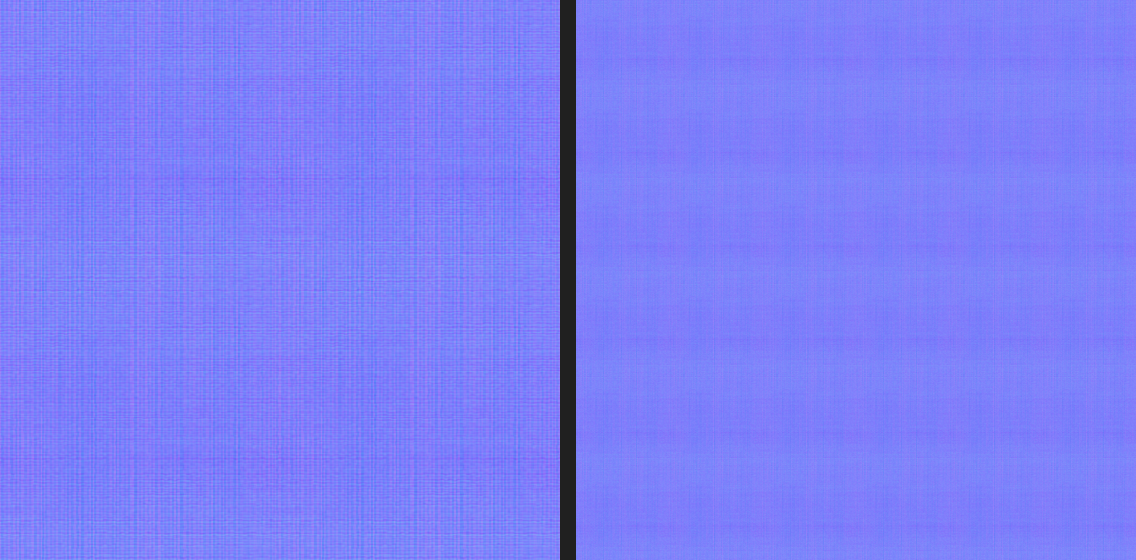
Left: one tile. Right: repeated 3 by 3.
This texture map is drawn by a three.js fragment shader. Its source:

```glsl
// Tangent-space normal map of a fine woven cloth, in two by two repeats.
// Crisp uneven warp threads tilt red, finer straight weft threads tilt green;
// hashed strength, layered sines and wrapped noise add bands and grain.

varying vec2 vUv;

const float TAU = 6.2831853;
const vec2 REPEATS = vec2(2.0);           // cloth swatches across and up
const vec2 THREADS = vec2(64.0, 90.0);    // threads per swatch, both even
const vec2 SLOPE = vec2(0.054, 0.041);    // mean thread tilt in red and green
const vec2 ROUNDNESS = vec2(0.08, 0.40);  // low is flat-sided, high is soft
const vec3 FLAT_COLOUR = vec3(0.497, 0.502, 0.985);
const vec2 GRAIN_CELLS = vec2(160.0, 88.0);  // short and long side of a fibre
const vec2 GRAIN_TILT = vec2(0.044, 0.056);
const vec2 STREAK_CELLS = vec2(128.0, 3.0);  // streaks nearly span a swatch
const vec2 STREAK_TILT = vec2(0.050, 0.026);
const vec2 SPACING_DRIFT = vec2(0.22, 0.16); // in thread widths
const vec2 BEND = vec2(0.12, 0.34);          // local bending, in thread widths
const float BAND_TILT = 0.015;
const float PATCH_TILT = 0.018;

float hash(vec2 p) {
  vec3 q = fract(p.xyx * vec3(0.1031, 0.1030, 0.0973));
  q += dot(q, q.yzx + 33.33);
  return fract((q.x + q.y) * q.z);
}

// Value noise from -0.5 to 0.5 that wraps after a whole number of cells
float wrapNoise(vec2 t, vec2 cells, float seed) {
  vec2 p = t * cells;
  vec2 f = fract(p);
  f = f * f * (3.0 - 2.0 * f);
  vec2 a = mod(floor(p), cells) + seed;
  vec2 b = mod(floor(p) + 1.0, cells) + seed;
  return mix(mix(hash(a), hash(vec2(b.x, a.y)), f.x),
             mix(hash(vec2(a.x, b.y)), hash(b), f.x), f.y) - 0.5;
}

// Periodic drift of the thread spacing
float drift(float t, float seed) {
  return sin(TAU * (5.0 * t + seed)) + 0.7 * sin(TAU * (11.0 * t + seed * 2.3))
       + 0.5 * sin(TAU * (23.0 * t + seed * 4.1));
}

// Soft repeating ridge centred at a position within the swatch
float band(float t, float centre, float sharpness) {
  return exp(sharpness * (cos(TAU * (t - centre)) - 1.0));
}

// Signed slope across one thread, zero on its edges and crest
float threadSlope(float across, float along, float count, float softness,
                  float seed) {
  float id = mod(floor(across), count);
  float wave = sin(TAU * across);
  float strength = hash(vec2(id, seed));
  float tilt = 0.55 + 0.6 * strength + 0.6 * pow(strength, 6.0);
  float crossing = 0.85 + 0.15 * cos(TAU * 0.5 * (along + id));
  return tilt * crossing * wave * sqrt((1.0 + softness) / (wave * wave + softness));
}

void main() {
  vec2 p = fract(vUv * REPEATS);

  // Uneven positions: the weft bends slightly where it crosses the warp
  vec2 bend = vec2(wrapNoise(p, vec2(32.0, 60.0), 3.0),
                   wrapNoise(p, vec2(64.0, 90.0), 71.0));
  vec2 q = p * THREADS + BEND * bend
         + SPACING_DRIFT * vec2(drift(p.x, 0.13), drift(p.y, 0.57));

  // Warp and weft
  vec2 tilt = SLOPE * vec2(threadSlope(q.x, q.y, THREADS.x, ROUNDNESS.x, 11.0),
                           threadSlope(q.y, q.x, THREADS.y, ROUNDNESS.y, 29.0));

  // Patches where the weave is flatter, stretched along each thread
  tilt *= 1.0 + 0.6 * vec2(wrapNoise(p, vec2(14.0, 5.0), 19.0),
                           wrapNoise(p, vec2(5.0, 14.0), 37.0));

  // Long streaks and short fibres, running up for red and across for green
  tilt += STREAK_TILT * vec2(wrapNoise(p, STREAK_CELLS, 5.0),
                             wrapNoise(p, STREAK_CELLS.yx, 53.0));
  tilt += GRAIN_TILT * vec2(wrapNoise(p, GRAIN_CELLS, 23.0),
                            wrapNoise(p, GRAIN_CELLS.yx, 89.0));

  // Broad patches, then bands along the warp and weft
  tilt += PATCH_TILT * vec2(wrapNoise(p, vec2(9.0, 3.0), 61.0),
                            wrapNoise(p, vec2(3.0, 9.0), 97.0));
  tilt.x += BAND_TILT * (0.7 * sin(TAU * (2.0 * p.x + 0.1))
          - 1.6 * band(p.x, 0.61, 40.0) - 1.0 * band(p.x, 0.06, 300.0)
          - 1.6 * band(p.x, 0.84, 3000.0) - 1.6 * band(p.x, 0.294, 3000.0));
  tilt.y += BAND_TILT * (0.6 * sin(TAU * (p.y + 0.3))
          - 1.8 * band(p.y, 0.362, 900.0) + 1.2 * band(p.y, 0.54, 2500.0));

  // Steeper slopes lose a little blue
  float steepness = dot(tilt, tilt);
  gl_FragColor = vec4(FLAT_COLOUR + vec3(tilt, -steepness), 1.0);
}
```
